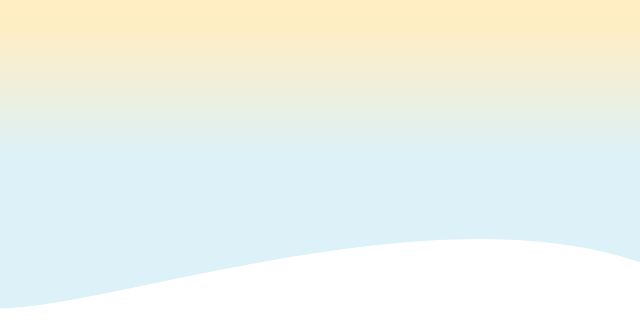
Reproduce this background procedurally as a Shadertoy shader.

```glsl
vec2 cubicBezier(vec2 a, vec2 b, vec2 c, vec2 d, float t) {
    vec2 ab = mix(a, b, t), bc = mix(b, c, t), cd = mix(c, d, t);
    return mix(mix(ab, bc, t), mix(bc, cd, t), t);
}

vec2 hillPoint(float t) {
    return cubicBezier(vec2(0.0, 0.0365), vec2(0.17, 0.0365),
                       vec2(0.675, 0.405), vec2(1.0, 0.18), t);
}

// Bisect for the curve parameter at x, then read the height there
float hillHeight(float x) {
    float low = 0.0, high = 1.0;
    for (int i = 0; i < 18; i++) {
        float middle = 0.5 * (low + high);
        if (hillPoint(middle).x < x) low = middle;
        else high = middle;
    }
    return hillPoint(0.5 * (low + high)).y;
}

void mainImage(out vec4 fragColor, in vec2 fragCoord) {
    vec2 uv = fragCoord / iResolution.xy;

    // Warm upper sky fading to flat pale blue at mid height
    vec3 cream = vec3(1.0, 0.933, 0.769);
    vec3 paleBlue = vec3(0.865, 0.945, 0.973);
    float warmth = clamp((uv.y - 0.5) / 0.42, 0.0, 1.0);
    vec3 color = mix(paleBlue, cream, warmth);

    // White hill with a one-pixel soft edge
    float edge = (hillHeight(uv.x) - uv.y) * iResolution.y;
    color = mix(color, vec3(1.0), clamp(edge + 0.5, 0.0, 1.0));

    fragColor = vec4(color, 1.0);
}
```
